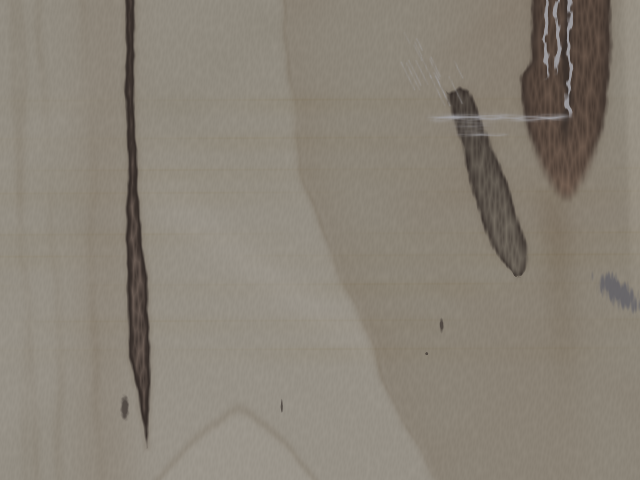
Give the GLSL for this texture, as a WebGL 2 fragment shader.

```glsl
#version 300 es
precision highp float;
// Pale maple board with a growth ring, a long dark crack and two bark knots.
// Layered sines bend the outlines; stretched cellular noise makes the fibres,
// the bark strokes and the broken smears of white paint.
uniform vec2 u_resolution;
out vec4 fragColor;

const vec3 PALE = vec3(.592, .57, .532);
const vec3 WOOD = vec3(.553, .53, .485);
const vec3 TAN = vec3(.518, .477, .425);
const vec3 BARK = vec3(.335, .285, .255);
const vec3 DARK = vec3(.2, .17, .155);
const vec3 ASH = vec3(.43, .4, .36);
const vec3 PAINT = vec3(.64, .64, .66);
const vec3 INK = vec3(.35, .35, .385);
const vec3 STAIN = vec3(.03, .036, .042);
const vec2 FIBRE_SCALE = vec2(180., 52.);
const float FIBRE_CONTRAST = .028;
const float EDGE = .0035;

// Specks: centre x, depth from the top, half width, half height
const vec4 SPECKS[4] = vec4[4](
    vec4(.26, .85, .008, .024), vec4(.92, .678, .004, .013),
    vec4(.587, .846, .0025, .012), vec4(.889, .737, .003, .003));

vec2 hash2(vec2 p) {
    return fract(sin(vec2(dot(p, vec2(127.1, 311.7)), dot(p, vec2(269.5, 183.3)))) * 43758.5);
}

// Distance to the nearest scattered point
float cells(vec2 p) {
    vec2 id = floor(p), f = fract(p);
    float nearest = 2.;
    for (int i = 0; i < 9; i++) {
        vec2 o = vec2(i % 3, i / 3) - 1.;
        nearest = min(nearest, length(o + hash2(id + o) - f));
    }
    return nearest;
}

float waves(float t) {
    return (sin(t) + .5 * sin(2.3 * t + 1.3) + .25 * sin(5.1 * t + .7)) / 1.75;
}

float cover(float dist, float soft) { return 1. - smoothstep(-soft, soft, dist); }
float bump(float x, float width) { return exp(-x * x / (width * width)); }

// Board tint, rings, saw lines and fibres; p.y runs down from the top
vec3 board(vec2 p) {
    float ring = p.x - .585 - .33 * pow(p.y, 1.8) - .014 * waves(p.y * 12.);
    float blotch = waves(p.x * 7. + 2. * sin(p.y * 5.)) * waves(p.y * 8. + sin(p.x * 6.));
    vec3 left = mix(WOOD, PALE, .3 + .5 * smoothstep(0., .7, p.y) + .5 * blotch);
    left = mix(left, TAN, .4 * bump(p.x - .22, .07));
    vec3 right = mix(WOOD, TAN, .05 + .65 * bump(p.x - 1.1, .2) * (1. - .4 * p.y) + .45 * blotch);
    right = mix(right, TAN, .5 * exp(-max(ring, 0.) * 12.));
    vec3 col = mix(left, right, smoothstep(-.02, .02, ring));
    col -= STAIN * bump(ring - .002, .005) * (.6 + .4 * waves(p.y * 18.));

    // Pale arch at the bottom
    float arch = .856 + .134 * pow(abs(p.x - .495) / .15, 1.3) + .006 * waves(p.x * 30.) - p.y;
    col = mix(col, PALE + .012, .75 * cover(arch, .008));
    col -= STAIN * bump(arch - .006, .012);

    // Faint upright rings, then tawny saw lines and bands
    for (int i = 0; i < 4; i++) {
        float k = float(i);
        float x = .02 + .017 * k * k + .012 * waves(p.y * (4. + k) + k * 2.) + .04 * p.y;
        col -= STAIN * bump(p.x - x, .01) * (.4 + .4 * waves(p.y * 7. + k));
    }
    for (int i = 0; i < 9; i++) {
        vec2 h = hash2(vec2(i, 4));
        float y = p.y - .2 - .065 * float(i) - .03 * h.x + .004 * p.x;
        float reach = .5 + .5 * waves(p.x * 5. + h.y * 20.);
        col -= vec3(.008, .013, .025) * reach * (bump(y, .0025) + .8 * bump(y - .01, .02));
    }
    // Shadow and light right border
    col -= STAIN * bump(p.x - 1.15 - .08 * (p.y - .4), .035)
         * smoothstep(.35, .45, p.y) * cover(p.y - .72, .23);
    col += .04 * smoothstep(1.288, 1.308, p.x - .03 * p.y) * cover(p.y - .55, .15);
    float fibre = cells(vec2(p.x + .12 * p.y, p.y) * FIBRE_SCALE);
    return col + FIBRE_CONTRAST * (fibre - .48);
}

void main() {
    vec2 p = gl_FragCoord.xy / u_resolution * vec2(1.33333, 1.);
    p.y = 1. - p.y;
    vec3 col = board(p);
    float stroke = cells(p * vec2(130., 26.));
    float grit = cells(p * 95.);
    float ragged = .002 * waves(p.y * 45.) + .004 * (stroke - .5);

    // Long crack
    float crackW = mix(.0085, .021, smoothstep(.3, .65, p.y)) * cover(p.y - .835, .115);
    float crack = abs(p.x - .27 - .042 * p.y * p.y - .0025 * waves(p.y * 24.)) - crackW - ragged * .6;
    crack = max(crack, p.y - .932);
    col = mix(col, TAN - .05, .35 * cover(crack - .006, .008));
    col = mix(col, mix(DARK, BARK + .05, smoothstep(.002, .014, -crack) * (.3 + stroke)), cover(crack, EDGE));

    // Slanted grey knot
    float t = (p.y - .19 + .008 * waves(p.x * 80.)) / .38;
    float u = clamp(t, 0., 1.);
    float ash = abs(p.x - .955 - .125 * t) - mix(.023, .049, u) * sqrt(1. - pow(u, 5.)) + ragged;
    ash = max(ash, max(-t, t - 1.) * .38);
    vec3 ashCol = mix(DARK, ASH, smoothstep(-.01, .02, -ash) * (.4 + .5 * u) + .6 * (stroke - .4));
    col = mix(col, TAN - .06, .35 * cover(ash - .006, .014));
    col = mix(col, ashCol, cover(ash, .005));

    // Broad brown knot with a dark core
    float dx = p.x - 1.18;
    float halfW = dx < 0. ? .072 + .028 * smoothstep(.12, .17, p.y) : .092;
    halfW *= 1. - pow(min(p.y / .42, 1.), 3.5);
    float low = smoothstep(.2, .41, p.y);
    float knot = max(abs(dx) - halfW + ragged, p.y - .41);
    vec3 knotCol = mix(BARK - .06, BARK + vec3(.1, .075, .055), .8 * stroke + .35 * low);
    float core = .8 * bump(dx - .006 * waves(p.y * 40.), .008) * cover(p.y - .285, .025);
    knotCol = mix(knotCol, DARK, max(core, .6 * bump(knot, .014) * (1. - low)));
    col = mix(col, TAN - .08, .45 * cover(knot - .004, .02));
    col = mix(col, knotCol, cover(knot, .005 + .012 * low));

    // Bark specks and bluish smudge
    for (int i = 0; i < 4; i++) {
        float r = length((p - SPECKS[i].xy) / SPECKS[i].zw) + .35 * (grit - .5);
        col = mix(col, DARK + .04, .75 * cover(r - .9, .4));
    }
    vec2 q = p - vec2(1.287, .608);
    float smudge = length(vec2(q.x, q.y - .6 * q.x) / vec2(.042, .026));
    col = mix(col, INK, .7 * cover(smudge - .9 + .8 * (stroke - .5), .4));

    // White paint: level smears, slanting flicks, drips
    float paint = bump(p.y - .245 - .002 * waves(p.x * 30.), .006) * cover(abs(p.x - 1.04) - .14, .02);
    paint += .7 * bump(p.y - .281, .003) * cover(abs(p.x - 1.005) - .05, .01);
    paint += .4 * bump(p.y - .262, .015) * cover(abs(p.x - .985) - .03, .03);
    paint *= .2 + .9 * cells(p * vec2(22., 160.));
    for (int i = 0; i < 16; i++) {
        vec2 h = hash2(vec2(i, 9));
        vec2 a = p - vec2(.83 + .12 * h.x, .06 + .08 * h.y + .04 * h.x);
        vec2 b = vec2(.022, .045) * (.4 + h.y);
        float flick = length(a - b * clamp(dot(a, b) / dot(b, b), 0., 1.));
        paint += .5 * cover(flick - .001, .003) * (.2 + stroke);
    }
    for (int i = 0; i < 3; i++) {
        float k = float(i);
        float drip = abs(p.x - 1.138 - .024 * k - .005 * waves(p.y * 55. + k * 3.));
        paint += .9 * cover(drip - .008 * stroke, .002) * cover(p.y - .16 + .06 * k - .05 * k * k, .01);
    }
    fragColor = vec4(mix(col, PAINT, clamp(paint, 0., .9)), 1.);
}
```
